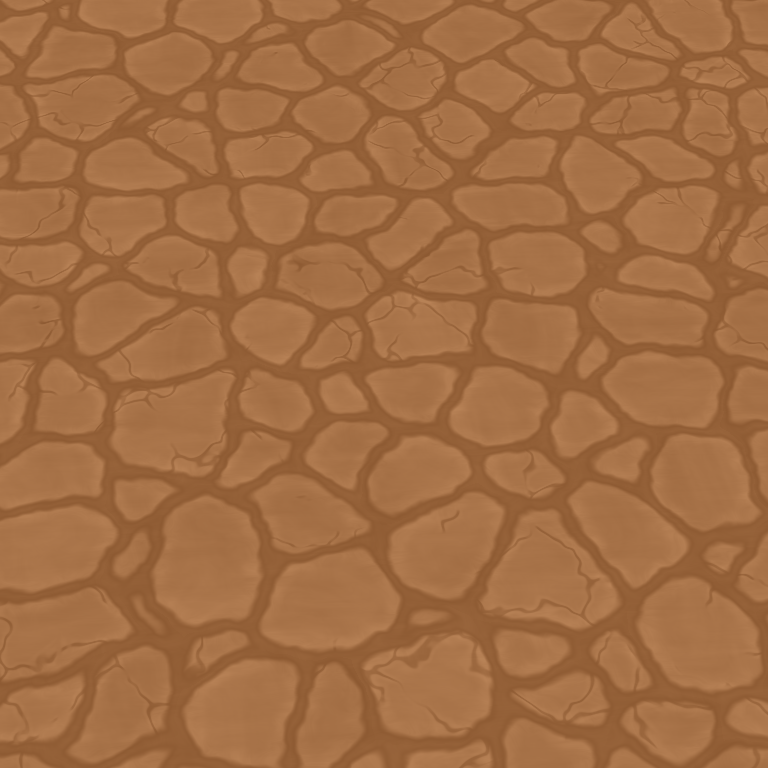
Write a WebGL 2 fragment shader that draws this texture.

```glsl
#version 300 es
precision highp float;
// Dry cracked flagstones with earthy joints, receding in gentle perspective.
uniform vec2 u_resolution;
out vec4 fragColor;

vec3 hash3(vec2 p) {
  vec3 q = vec3(dot(p, vec2(127.1, 311.7)), dot(p, vec2(269.5, 183.3)), dot(p, vec2(419.2, 371.9)));
  return fract(sin(q) * 43758.5);
}

// Layered, folded sines: soft blotches in about -1..1
float mottle(vec2 p) {
  float sum = 0.0, amp = 0.55;
  for (int i = 0; i < 5; i++) {
    p = mat2(0.8, 0.6, -0.6, 0.8) * p * 1.75 + 3.7;
    p += 0.7 * sin(p.yx * 1.3 + float(i));
    sum += amp * sin(p.x) * sin(p.y);
    amp *= 0.68;
  }
  return sum;
}

// Small wobble that roughens straight edges
vec2 wobble(vec2 p) {
  return sin(p.yx * 5.3 + 2.0 * sin(p * 2.1)) * 0.045
       + sin(p.yx * 13.0 + 2.0 * sin(p * 6.7)) * 0.016
       + sin(p.yx * 29.0 + 2.0 * sin(p * 17.0)) * 0.006;
}

// Site position and weight of one cell; about a third are small filler stones
vec3 site(vec2 cell) {
  vec3 h = hash3(cell);
  float weight = h.z < 0.36 ? 0.0 : 0.26 + 0.25 * h.z;
  return vec3(cell + 0.5 + (h.xy - 0.5) * 0.82, weight);
}

// Weighted cellular noise: x = rounded distance to the edge, yz = cell index
vec3 stones(vec2 p, float roundness) {
  vec2 base = floor(p), nearestCell = base;
  vec3 nearest = vec3(0.0);
  float best = 1e5;
  for (int k = 0; k < 25; k++) {
    vec2 cell = base + vec2(k % 5 - 2, k / 5 - 2);
    vec3 s = site(cell);
    float power = dot(p - s.xy, p - s.xy) - s.z;
    if (power < best) { best = power; nearest = s; nearestCell = cell; }
  }
  float sum = 1e-9;
  for (int k = 0; k < 49; k++) {
    vec2 cell = base + vec2(k % 7 - 3, k / 7 - 3);
    if (cell == nearestCell) continue;
    vec3 s = site(cell);
    float power = dot(p - s.xy, p - s.xy) - s.z;
    float edge = (power - best) / (2.0 * length(s.xy - nearest.xy));
    sum += exp(-edge * roundness);
  }
  return vec3(-log(sum) / roundness, nearestCell);
}

void main() {
  vec2 uv = gl_FragCoord.xy / u_resolution;

  // Ground plane: rows shrink and flatten towards the top
  vec2 ground = vec2((uv.x - 0.5) * 2.37, 7.3) / (2.87 - uv.y) * 9.0;
  float pixel = 9.0 / min(u_resolution.x, u_resolution.y);

  vec3 stone = stones(ground + wobble(ground), 17.0);
  float edge = stone.x;
  vec3 rnd = hash3(stone.yz + 57.0);

  // Surface tone: broad blotches, fine grain and faint brush streaks
  float blotch = mottle(ground * 0.75 + rnd.xy * 20.0);
  float grain = mottle(ground * vec2(3.0, 5.5) + 11.0);
  float streak = mottle(ground * vec2(1.2, 7.0) + 31.0);
  float face = 0.70 + 0.13 * blotch + 0.05 * grain + 0.04 * streak + 0.06 * (rnd.z - 0.5);

  // Worn light rim just inside each outline
  float rim = smoothstep(0.06, 0.11, edge) * (1.0 - smoothstep(0.11, 0.26, edge));
  face += rim * (0.15 + 0.10 * grain);

  // Short hairline cracks, each with a pale lip, starting near the edges
  vec2 crackPos = ground * 1.15 + 40.0 + 3.0 * wobble(ground * 0.9 + 5.0);
  float crack = stones(crackPos, 60.0).x;
  float crackMask = smoothstep(0.0, 0.25, mottle(ground * 0.6 + 70.0) + 0.12)
                  * step(0.3, rnd.x) * (1.0 - smoothstep(0.28, 0.48, edge));
  float crackLine = 1.0 - smoothstep(0.008, 0.024 + pixel, crack);
  float crackLip = smoothstep(0.02, 0.05, crack) * (1.0 - smoothstep(0.05, 0.11, crack));
  face += crackMask * (0.10 * crackLip - 0.42 * crackLine);

  // Joints: slightly paler dust in the middle, dark creases along the stones
  float joint = 0.24 - 0.13 * smoothstep(0.0, 0.055, edge) + 0.08 * grain + 0.05 * blotch;
  float outline = 0.068 + 0.014 * grain;
  float tone = mix(joint, face, smoothstep(outline - 0.022 - pixel, outline + 0.022 + pixel, edge));

  vec3 colour = mix(vec3(0.54, 0.34, 0.185), vec3(0.70, 0.49, 0.32), clamp(tone, -0.1, 1.12));
  fragColor = vec4(colour, 1.0);
}
```
